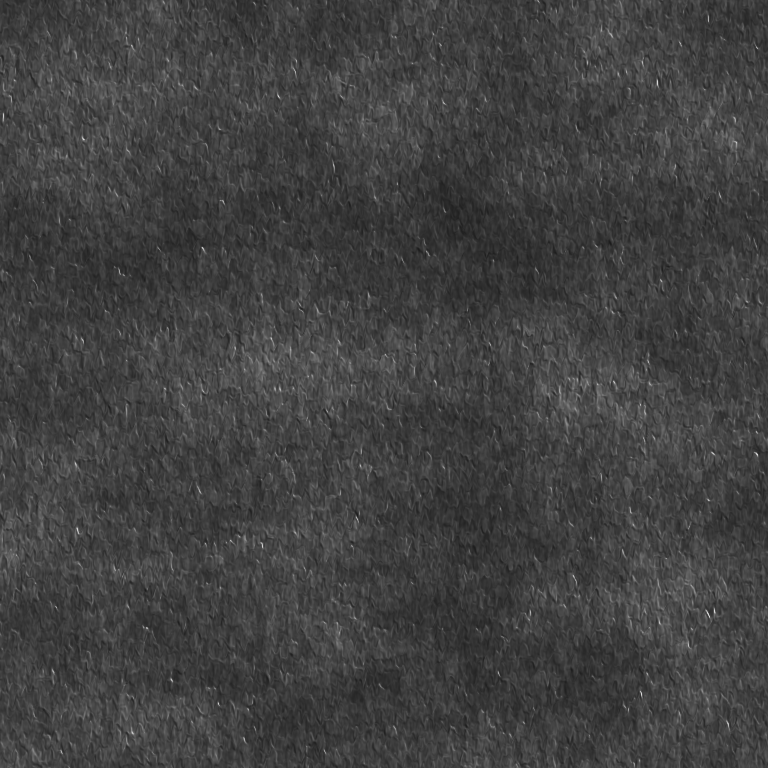
This texture is drawn by a Shadertoy shader. Its source:

```glsl
const vec3  STONE_TINT    = vec3(1.0);
const float BASE_TONE     = 0.251;
const vec2  CLOUD_FREQ    = vec2(4.0, 5.0);    // broad mottling
const vec2  CHIP_FREQ     = vec2(40.0, 30.0);  // largest flakes
const vec2  RAGGED_FREQ   = vec2(175.0, 80.0); // frayed flake borders
const vec2  RAGGED_AMOUNT = vec2(0.0035, 0.013);
const vec2  GRIT_FREQ     = vec2(240.0, 140.0);
const vec2  CLUSTER_FREQ  = vec2(34.0, 29.0);  // groups of rough edges
const vec2  LIGHT_STEP    = vec2(0.0016, 0.0015);
const float CLOUD_GAIN    = 0.36;
const float CHIP_GAIN     = 0.36;
const float SLOPE_GAIN    = 0.52;
const float GRIT_GAIN     = 0.24;
const float GLINT_START   = 0.34;
const float GLINT_GAIN    = 0.55;

// Random unit gradient for a lattice point
vec2 latticeGradient(ivec2 cell) {
    uvec2 u = uvec2(cell) * uvec2(1597334677u, 3812015801u);
    uint h = (u.x ^ u.y) * 1597334677u;
    h = (h ^ (h >> 15)) * 2246822519u;
    h ^= h >> 13;
    float angle = float(h & 65535u) * 6.2831853 / 65536.0;
    return vec2(cos(angle), sin(angle));
}

float gradientNoise(vec2 p) {
    ivec2 cell = ivec2(floor(p));
    vec2 f = fract(p);
    vec2 w = f * f * f * (f * (f * 6.0 - 15.0) + 10.0);
    float a = dot(latticeGradient(cell), f);
    float b = dot(latticeGradient(cell + ivec2(1, 0)), f - vec2(1, 0));
    float c = dot(latticeGradient(cell + ivec2(0, 1)), f - vec2(0, 1));
    float d = dot(latticeGradient(cell + ivec2(1, 1)), f - vec2(1, 1));
    return mix(mix(a, b, w.x), mix(c, d, w.x), w.y);
}

// Rotated octaves keep the mottling free of bands
float cloudNoise(vec2 p) {
    const mat2 TURN = mat2(1.6, 1.2, -1.2, 1.6);
    float sum = 0.0;
    float amplitude = 1.0;
    for (int i = 0; i < 5; i++) {
        sum += amplitude * gradientNoise(p);
        p = TURN * p + vec2(17.3, 9.1);
        amplitude *= 0.62;
    }
    return sum;
}

// Surface height: flakes of mixed size with steep, frayed borders
float relief(vec2 uv) {
    vec2 fray = vec2(gradientNoise(uv * RAGGED_FREQ),
                     gradientNoise(uv * RAGGED_FREQ + 41.7));
    vec2 p = (uv + fray * RAGGED_AMOUNT) * CHIP_FREQ;
    float flake = smoothstep(-0.12, 0.2, gradientNoise(p * 1.7 + 7.7)) - 0.5;
    return 0.45 * gradientNoise(p)
         + 0.38 * flake
         + 0.55 * gradientNoise(p * 3.1 + 13.1)
         + 0.32 * gradientNoise(p * 5.3 + 29.6);
}

void mainImage(out vec4 fragColor, in vec2 fragCoord) {
    vec2 uv = fragCoord / iResolution.y;

    // Layers of the surface
    float cloud = cloudNoise(uv * CLOUD_FREQ + 5.0);
    float height = relief(uv);
    float slope = height - relief(uv + LIGHT_STEP);
    float grit = gradientNoise(uv * GRIT_FREQ + 71.0);

    // Smooth ground broken by rough clumps
    float clump = gradientNoise(uv * CLUSTER_FREQ + 3.0)
                + 0.5 * gradientNoise(uv * CLUSTER_FREQ * 2.1 + 51.0);
    float cluster = smoothstep(-0.15, 0.55, clump);
    float roughness = clamp(0.72 + 0.4 * cloud + 0.75 * cluster, 0.5, 1.6);

    // Shading with dark pits beside the lit edges
    float shade = CLOUD_GAIN * cloud + GRIT_GAIN * grit
                + CHIP_GAIN * height + SLOPE_GAIN * roughness * slope;
    float tone = BASE_TONE * exp(shade);

    // Clustered glints on the steepest lit edges
    tone += GLINT_GAIN * roughness * (0.15 + cluster) * max(slope - GLINT_START, 0.0);

    fragColor = vec4(STONE_TINT * clamp(tone, 0.0, 0.85), 1.0);
}
```
